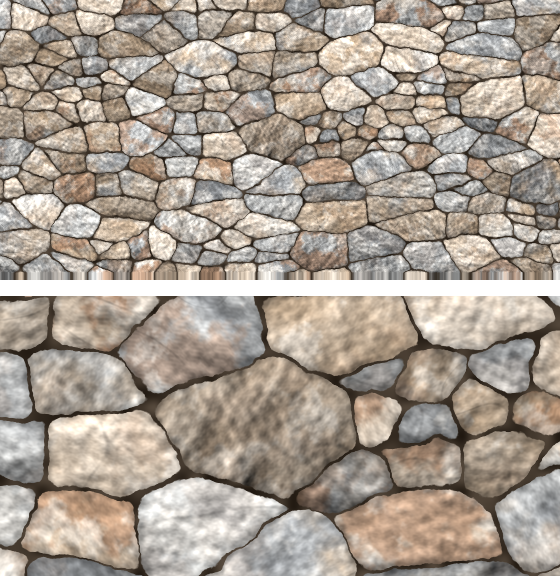
Top: the whole. Bottom: its middle third, enlarged.
Give the GLSL for this texture, as a WebGL 2 fragment shader.

```glsl
#version 300 es
precision highp float;

uniform vec2 u_resolution;
out vec4 fragColor;

#define CELL vec2(0.25, 0.148)
#define JITTER 0.64
#define SIZE_BIAS 0.13
#define GAP 0.0019
#define ROUNDING 0.011
#define EDGE_WARP 0.018
#define BED_WARP 0.04
#define RELIEF 1.55
#define SPECKLE 0.26
#define TONE_SPREAD 0.36
#define BASE_STRIP 0.026

float hash(vec2 p) {
    return fract(sin(dot(p, vec2(127.1, 311.7))) * 43758.5453);
}

vec2 hash2(vec2 p) {
    return vec2(hash(p), hash(p + 31.7));
}

float noise(vec2 p) {
    vec2 i = floor(p), f = fract(p);
    f = f * f * (3.0 - 2.0 * f);
    return mix(mix(hash(i), hash(i + vec2(1, 0)), f.x),
               mix(hash(i + vec2(0, 1)), hash(i + vec2(1, 1)), f.x), f.y);
}

float fbm(vec2 p) {
    float sum = 0.0, amp = 0.5;
    for (int i = 0; i < 5; i++) {
        sum += amp * noise(p);
        p = mat2(0.8, 0.6, -0.6, 0.8) * p * 2.03 + 17.3;
        amp *= 0.57;
    }
    return sum / 1.093;
}

// Columns and rows of stones packed in one cell
vec2 packing(vec2 cell) {
    float h = hash(cell + 7.3);
    return h < 0.17 ? vec2(1) : h < 0.37 ? vec2(1, 2) : h < 0.45 ? vec2(2, 1)
         : h < 0.73 ? vec2(2, 2) : h < 0.88 ? vec2(3, 2) : vec2(3);
}

float rowShift(float row) {
    return hash(vec2(row, 4.7));
}

// Stone centre in cell units (xy) and its size weight (z)
vec3 stoneSite(vec2 cell, int k, vec2 pack) {
    vec2 slot = vec2(mod(float(k), pack.x), floor(float(k) / pack.x));
    vec2 r = hash2(cell * 1.37 + slot * 5.1);
    vec2 pos = cell + (slot + 0.5 + JITTER * (r - 0.5)) / pack;
    float weight = SIZE_BIAS * (0.5 + fract(r.x * 7.0 + r.y * 5.0));
    return vec3(pos.x + rowShift(cell.y), pos.y, weight / (pack.x * pack.y));
}

float power(vec2 g, vec3 site) {
    vec2 d = g - site.xy;
    return dot(d, d) - site.z;
}

float smoothMin(float a, float b, float k) {
    float h = max(k - abs(a - b), 0.0) / k;
    return min(a, b) - h * h * k * 0.25;
}

// Owning stone, and distance to its rounded outline
float findStone(vec2 g, out vec3 owner) {
    float best = 1e5, edge = 0.2;
    owner = vec3(0);
    for (int pass = 0; pass < 2; pass++)
    for (int y = -1; y <= 1; y++)
    for (int x = -1; x <= 1; x++) {
        float row = floor(g.y) + float(y);
        vec2 cell = vec2(floor(g.x - rowShift(row)) + float(x), row);
        vec2 pack = packing(cell);
        for (int k = 0; k < int(pack.x * pack.y + 0.5); k++) {
            vec3 site = stoneSite(cell, k, pack);
            float d = power(g, site);
            vec2 gap = site.xy - owner.xy;
            if (pass == 0) {
                if (d < best) { best = d; owner = site; }
            } else if (dot(gap, gap) > 1e-6) {
                edge = smoothMin(edge, 0.5 * (d - best) / length(gap / CELL), ROUNDING);
            }
        }
    }
    return edge;
}

vec3 stoneColor(vec2 p, vec2 id, float grain) {
    float tone = clamp(hash(id) * 0.8 + 0.12 + (grain - 0.5) * 1.3, 0.0, 1.0);
    float patches = fbm(p * 11.0 + id * 9.0);
    float warmth = smoothstep(0.22, 0.58, hash(id + 3.1) + (patches - 0.5) * 0.9);
    vec3 cool = mix(vec3(0.51, 0.52, 0.53), vec3(0.80, 0.80, 0.79), tone);
    vec3 warm = mix(vec3(0.64, 0.56, 0.47), vec3(0.81, 0.765, 0.71), tone);
    vec3 col = mix(cool, warm, warmth);
    // Iron stains and pale mineral bloom
    float rusty = smoothstep(0.72, 0.98, hash(id + 8.9));
    float stain = smoothstep(0.47, 0.64, fbm(p * 15.0 - id * 4.0) + rusty * 0.1);
    col = mix(col, vec3(0.61, 0.45, 0.34), stain * (0.12 + 0.55 * rusty));
    float bloom = smoothstep(0.5, 0.64, fbm(p * 19.0 + id * 6.0 + 40.0));
    return mix(col, vec3(0.86, 0.84, 0.81), bloom * 0.5);
}

void main() {
    float pixel = 1.0 / u_resolution.y;
    vec2 p = gl_FragCoord.xy * pixel;
    p.y = max(p.y, BASE_STRIP); // smeared strip along the foot

    // Wandering courses and chipped outlines
    vec2 w = p + BED_WARP * (vec2(noise(p * 3.0), noise(p * 3.0 + 50.0)) - 0.5);
    w += EDGE_WARP * (vec2(fbm(p * 26.0), fbm(p * 26.0 + 70.0)) - 0.5);
    vec3 stone;
    float edge = findStone(w / CELL, stone);
    vec2 id = floor(stone.xy * 97.0) * 0.137;

    // Grain follows a tilted bedding direction in each stone
    float tilt = (hash(id + 5.0) - 0.5) * 2.0;
    vec2 q = mat2(cos(tilt), sin(tilt), -sin(tilt), cos(tilt)) * p;
    q = q * vec2(18.0, 25.0) + id * 3.0;
    float grain = fbm(q);
    float relief = grain - fbm(q + vec2(-0.08, 0.18));
    float crack = 1.0 - smoothstep(0.0, 0.04, abs(noise(q * 0.7 + 11.0) - 0.5));
    float speckle = noise(p * 125.0 + id) - 0.5;

    // Overhead light, uneven stone tone, narrow shaded rims
    float light = 1.03 + RELIEF * relief + SPECKLE * speckle - 0.22 * crack * grain;
    light += TONE_SPREAD * (hash(id + 12.0) - 0.5);
    light += 0.3 * clamp((w / CELL - stone.xy).y, -0.5, 0.5);
    light *= mix(0.78, 1.0, smoothstep(0.0, 0.012, edge));
    vec3 col = stoneColor(p, id, grain) * light;
    float joint = GAP * (0.2 + 1.6 * noise(p * 22.0));
    float body = smoothstep(joint - pixel * 0.6, joint + pixel * 0.8, edge);
    vec3 mortar = mix(vec3(0.12, 0.09, 0.06), vec3(0.34, 0.29, 0.24), noise(p * 60.0));
    fragColor = vec4(clamp(mix(mortar, col, body), 0.0, 1.0), 1.0);
}
```
